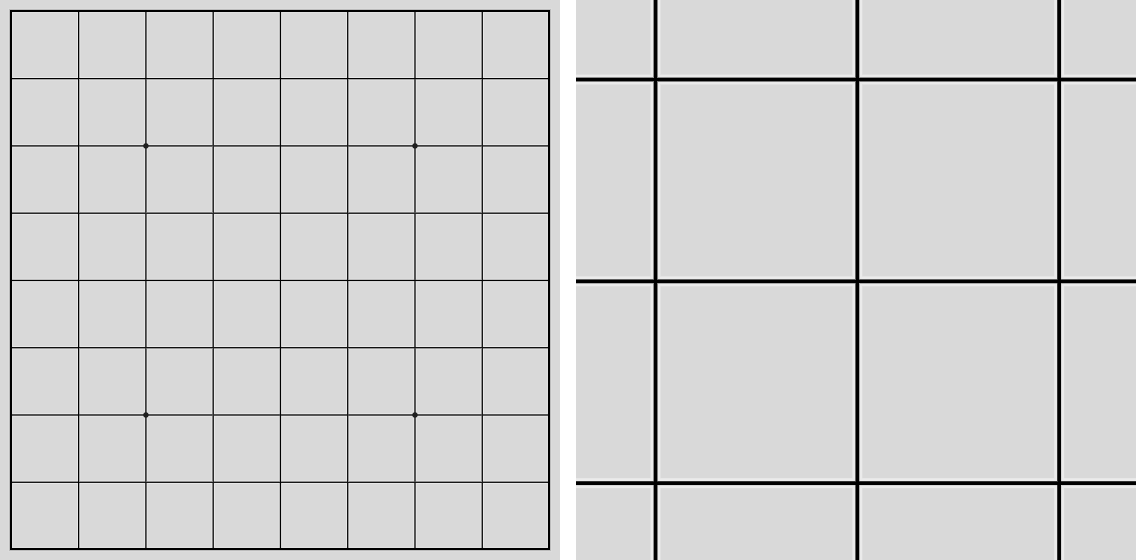
Left, the full canvas; right, a detail of the centre.
A Shadertoy shader for this pattern:

```glsl
// A square board of eight by eight cells ruled in thin black lines on pale grey,
// with a heavier frame and four small dots on the inner crossings.
// Distances to the lines, frame and dots become smooth coverage masks.

const vec3 PAPER  = vec3(0.85);
const vec3 FRINGE = vec3(0.92);
const vec3 INK    = vec3(0.0);
const vec3 DOT    = vec3(0.12);

const float CELLS       = 8.0;
const float BOARD_HALF  = 0.4805;
const float LINE_WIDTH  = 0.0023;
const float FRAME_WIDTH = 0.0040;
const float FRINGE_SIZE = 0.0018;
const float DOT_RADIUS  = 0.0048;
const float DOT_CELLS   = 2.0;                    // dot offset from the centre
const vec2  GRID_SHIFT  = vec2(0.0008, -0.0008);  // ruling sits slightly off centre

// Share of a pixel covered by a stroke whose centre line is dist away
float stroke(float dist, float width, float pixel) {
    float edge = clamp((0.5 * width - dist) / pixel + 0.5, 0.0, 1.0);
    return min(edge, width / pixel);
}

// Share of a pixel inside a shape with signed distance dist
float fill(float dist, float pixel) {
    return clamp(0.5 - dist / pixel, 0.0, 1.0);
}

// Distance on each axis to the nearest inner ruling
vec2 rulingDistance(vec2 p, float cell, float cells) {
    float last = 0.5 * cells - 1.0;
    return abs(p - cell * clamp(round(p / cell), -last, last));
}

// Signed distance to a square, with sharp corners
float squareDistance(vec2 p, float halfSize) {
    vec2 a = abs(p);
    return max(a.x, a.y) - halfSize;
}

void mainImage(out vec4 fragColor, in vec2 fragCoord) {
    float side = min(iResolution.x, iResolution.y);
    float pixel = 1.0 / side;
    vec2 p = (fragCoord - 0.5 * iResolution.xy) / side;
    vec2 q = p - GRID_SHIFT;
    float cell = 2.0 * BOARD_HALF / CELLS;

    // Distances
    float board = squareDistance(p, BOARD_HALF);
    vec2 ruling = rulingDistance(q, cell, CELLS);
    float nearest = min(ruling.x, ruling.y);
    float dots = length(abs(q) - DOT_CELLS * cell) - DOT_RADIUS;

    // Masks
    float inside = fill(board, pixel);
    float lines = inside * stroke(nearest, LINE_WIDTH, pixel);
    float frame = stroke(abs(board), FRAME_WIDTH, pixel);
    float glow = max(inside * stroke(nearest, LINE_WIDTH + 2.0 * FRINGE_SIZE, pixel),
                     stroke(abs(board), FRAME_WIDTH + 2.0 * FRINGE_SIZE, pixel));

    // Layers, from the paper up
    vec3 color = mix(PAPER, FRINGE, glow);
    color = mix(color, INK, max(lines, frame));
    color = mix(color, DOT, fill(dots, pixel));
    fragColor = vec4(color, 1.0);
}
```
